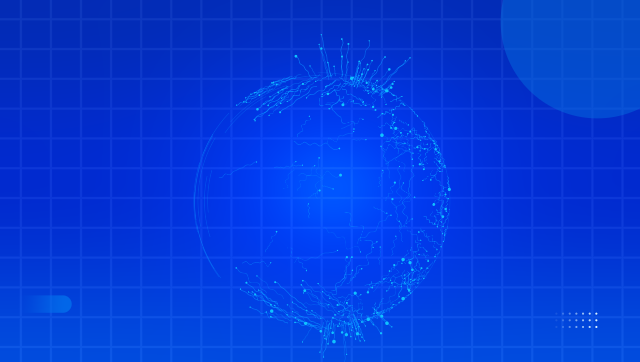
Write a WebGL 1 fragment shader that draws this background.

```glsl
precision highp float;
// A blue technology backdrop: a soft vertical gradient with a central glow,
// a faint grid, a globe of wavering strands tipped with nodes, and a few
// flat ornaments. Lengths are in canvas heights, measured from lower left.
uniform vec2 u_resolution;

const vec2 GLOBE = vec2(0.889, 0.445);
const float RADIUS = 0.354;
const vec3 STRAND_COLOR = vec3(0.03, 0.54, 1.0);
const vec3 NODE_COLOR = vec3(0.06, 0.76, 1.0);

float hash(float n) {
  return fract(sin(n * 12.9898 + 4.137) * 43758.547);
}

// One-dimensional gradient noise
float gradientNoise(float x) {
  float i = floor(x), f = x - i;
  float g0 = hash(i) * 2.0 - 1.0;
  float g1 = hash(i + 1.0) * 2.0 - 1.0;
  return mix(g0 * f, g1 * (f - 1.0), f * f * (3.0 - 2.0 * f));
}

vec2 polar(float angle) {
  return vec2(cos(angle), sin(angle));
}

// Antialiased coverage of a shape with signed distance d
float fill(float d, float px) {
  return clamp(0.5 - d / px, 0.0, 1.0);
}

// Wavering strand from node a to tip b: x is line cover, y is node cover
vec2 strand(vec2 p, vec2 a, vec2 b, float wave, float seed, float px) {
  vec2 ab = b - a, ap = p - a;
  float len = length(ab);
  float t = clamp(dot(ap, ab) / (len * len), 0.0, 1.0);
  vec2 side = vec2(-ab.y, ab.x) / len;
  float bend = wave * len * gradientNoise(t * 5.0 + seed * 17.0);
  float d = length(ap - ab * t - side * bend);
  float size = 0.0014 + 0.0035 * pow(hash(seed + 0.7), 5.0);
  float line = fill(d - 0.0009, px) * (0.35 + 0.5 * hash(seed + 0.3));
  return vec2(line, fill(length(ap) - size, px));
}

// Circular arc around the globe centre, q relative to that centre
float arc(vec2 q, float radius, float start, float span, float px) {
  float middle = start + 0.5 * span;
  vec2 axis = polar(middle);
  float angle = atan(axis.x * q.y - axis.y * q.x, dot(axis, q));
  angle = clamp(angle, -0.5 * span, 0.5 * span);
  return fill(length(q - radius * polar(middle + angle)) - 0.0007, px);
}

// Spikes leaving the rim around a pole
vec2 spikes(vec2 q, float pole, float spread, float seed, float px) {
  vec2 sum = vec2(0.0);
  for (int i = 0; i < 32; i++) {
    float n = seed + float(i) * 3.0;
    float offset = (hash(n) + hash(n + 1.0) - 1.0) * spread;
    vec2 root = polar(pole + offset) * RADIUS * (0.92 + 0.07 * hash(n + 2.0));
    float reach = 0.025 + 0.105 * pow(hash(n + 0.5), 2.0);
    vec2 tip = root + reach * polar(pole + offset * 2.6);
    sum += strand(q, tip, root, 0.08, n, px);
  }
  return sum;
}

// Short dense strands along the right rim
vec2 rimStrands(vec2 q, float px) {
  vec2 sum = vec2(0.0);
  for (int i = 0; i < 130; i++) {
    float n = 200.0 + float(i) * 3.0;
    float angle = mix(-1.5, 1.4, hash(n));
    float inset = hash(n + 1.0);
    vec2 a = polar(angle) * RADIUS * (1.0 - 0.24 * inset * inset);
    float heading = angle + 1.57 + (hash(n + 2.0) - 0.5) * 2.6;
    vec2 b = a + polar(heading) * mix(0.015, 0.075, hash(n + 0.5));
    b *= min(1.0, RADIUS / length(b));
    sum += strand(q, a, b, 0.35, n, px);
  }
  return sum;
}

// Longer loose strands over the face, sparse toward the left
vec2 faceStrands(vec2 q, float px) {
  vec2 sum = vec2(0.0);
  for (int i = 0; i < 56; i++) {
    float n = 700.0 + float(i) * 3.0;
    vec2 a = vec2(mix(-0.18, 0.26, sqrt(hash(n))), mix(-0.29, 0.24, hash(n + 1.0)));
    float heading = 3.8 + (hash(n + 2.0) - 0.5) * 3.2;
    vec2 b = a + polar(heading) * mix(0.03, 0.13, hash(n + 0.5));
    sum += strand(q, a, b, 0.3, n, px) * vec2(0.75, 1.0);
  }
  return sum;
}

// Strands sweeping left from a pole; side is 1 for top, -1 for bottom
vec2 sweep(vec2 q, float side, float seed, float px) {
  vec2 sum = vec2(0.0);
  for (int i = 0; i < 34; i++) {
    float n = seed + float(i) * 3.0;
    float angle = mix(1.3, 2.15, hash(n));
    float depth = hash(n + 1.0);
    vec2 b = polar(angle) * RADIUS * (1.0 - 0.2 * depth * depth);
    vec2 a = b - vec2(0.9, 0.2 + 0.6 * depth) * mix(0.03, 0.12, hash(n + 2.0));
    a *= min(1.0, RADIUS / length(a));
    sum += strand(q * vec2(1.0, side), a, b, 0.15, n, px);
  }
  return sum;
}

vec3 background(vec2 p) {
  vec3 c = mix(vec3(0.005, 0.30, 0.87), vec3(0.005, 0.165, 0.81), smoothstep(-0.05, 0.5, p.y));
  c = mix(c, vec3(0.01, 0.17, 0.71), smoothstep(0.5, 1.0, p.y));
  vec2 g = (p - vec2(0.92, 0.48)) * vec2(1.0, 1.15);
  c = mix(c, vec3(0.0, 0.245, 1.0), exp(-6.5 * dot(g, g)));
  return c + vec3(0.0, 0.09, 0.0) * exp(-45.0 * dot(g, g));
}

float gridLines(vec2 p) {
  vec2 cell = vec2(0.0831, 0.0823);
  vec2 d = abs(mod(p - vec2(0.0576, 0.0415) + 0.5 * cell, cell) - 0.5 * cell);
  vec2 line = 1.0 - smoothstep(0.001, 0.005, d);
  return max(line.x, line.y);
}

void main() {
  float px = 1.0 / u_resolution.y;
  vec2 p = gl_FragCoord.xy * px;
  vec2 q = p - GLOBE;
  vec3 color = background(p) + vec3(0.045, 0.05, 0.035) * gridLines(p);

  // Corner disc
  float disc = fill(length(p - vec2(1.65, 0.94)) - 0.267, px);
  color = mix(color, vec3(0.02, 0.45, 0.88), 0.44 * disc);

  // Globe network
  if (length(q) < 0.5) {
    vec2 net = rimStrands(q, px) + faceStrands(q, px);
    net += sweep(q, 1.0, 1000.0, px) + sweep(q, -1.0, 1200.0, px);
    net += spikes(q, 1.31, 0.4, 1400.0, px) + spikes(q, -1.35, 0.36, 1600.0, px);
    for (int i = 0; i < 14; i++) {
      float n = 1800.0 + float(i) * 3.0;
      float ring = RADIUS * (1.0 - 0.11 * pow(hash(n), 2.0));
      net.x += 0.35 * arc(q, ring, mix(1.5, 3.7, hash(n + 1.0)), 0.25 + 0.5 * hash(n + 2.0), px);
    }
    net.x += 0.3 * arc(q, RADIUS, -1.3, 2.9, px);
    color = mix(color, STRAND_COLOR, min(net.x, 0.85));
    color = mix(color, NODE_COLOR, min(net.y, 1.0));
  }

  // Pill fading to the left
  vec2 pill = p - vec2(clamp(p.x, 0.04, 0.174), 0.160);
  float pillFade = smoothstep(0.045, 0.19, p.x);
  color = mix(color, vec3(0.01, 0.45, 0.93), 0.75 * pillFade * fill(length(pill) - 0.024, px));

  // Dot matrix brightening to the right
  vec2 step2 = vec2(0.0184);
  vec2 index = clamp(floor((p - vec2(1.537, 0.0968)) / step2 + 0.5), vec2(0.0), vec2(6.0, 2.0));
  float dotCover = fill(length(p - vec2(1.537, 0.0968) - index * step2) - 0.0028, px);
  color = mix(color, vec3(0.85, 0.95, 1.0), dotCover * mix(0.1, 1.0, index.x / 6.0));

  gl_FragColor = vec4(color, 1.0);
}
```
